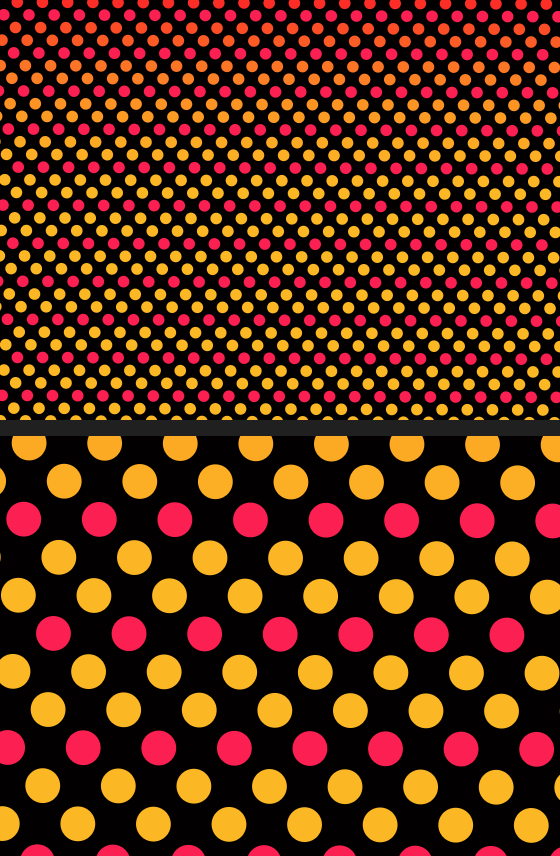
Top: the whole. Bottom: its middle third, enlarged.
This pattern is drawn by a Shadertoy shader. Its source:

```glsl
// Slanted lattice of round dots on black: every third row pink, the rest fading red to amber.

// Lengths are fractions of the canvas height, measured from the top left.
#define DOT_SPACING 0.05998
#define ROW_HEIGHT 0.03021
#define ROW_SHIFT 0.02786
#define ROW_SLOPE 0.0035
#define DOT_RADIUS 0.0138
#define FIRST_DOT vec2(0.0090, 0.0352)
#define FADE_DEPTH 0.5
#define BACKGROUND vec3(0.006, 0.0, 0.0)
#define PINK vec3(0.99, 0.12, 0.32)
#define RED vec3(0.99, 0.16, 0.15)
#define AMBER vec3(0.99, 0.72, 0.14)

// Offset from the nearest dot centre (xy) and the index of its row (z).
vec3 nearestDot(vec2 p) {
    vec2 q = p - FIRST_DOT;
    q.y -= ROW_SLOPE * q.x;
    float row = floor(q.y / ROW_HEIGHT + 0.5);
    q -= row * vec2(ROW_SHIFT, ROW_HEIGHT);
    q.x -= DOT_SPACING * floor(q.x / DOT_SPACING + 0.5);
    return vec3(q, row);
}

// Colour of a whole dot, from its row and the depth of its centre.
vec3 dotColour(float row, float depth) {
    float remaining = 1.0 - clamp(depth / FADE_DEPTH, 0.0, 1.0);
    vec3 fade = mix(AMBER, RED, remaining * remaining);
    return mod(row, 3.0) < 0.5 ? PINK : fade;
}

void mainImage(out vec4 fragColor, in vec2 fragCoord) {
    float pixel = 1.0 / iResolution.y;
    vec2 p = fragCoord * pixel;
    p.y = 1.0 - p.y;

    vec3 cell = nearestDot(p);
    float edge = length(cell.xy) - DOT_RADIUS;
    float coverage = clamp(0.5 - edge / pixel, 0.0, 1.0);

    vec3 colour = mix(BACKGROUND, dotColour(cell.z, p.y - cell.y), coverage);
    fragColor = vec4(colour, 1.0);
}
```
